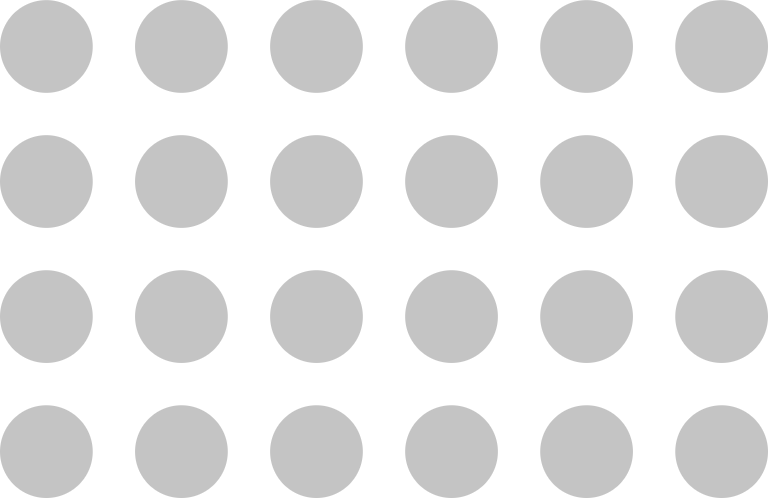
This pattern is drawn by a Shadertoy shader. Its source:

```glsl
const vec3 PAPER = vec3(1.0);
const vec3 DOT_GREY = vec3(0.77);
const float COLUMNS = 6.0;
const float PITCH = 0.17585; // centre spacing, in canvas widths

// Offset from the nearest centre of a square grid
vec2 gridOffset(vec2 p, float pitch) {
    return p - pitch * floor(p / pitch + 0.5);
}

float circleDistance(vec2 p, float radius) {
    return length(p) - radius;
}

// Coverage of a shape, smoothed over one pixel
float coverage(float dist, float pixel) {
    return clamp(0.5 - dist / pixel, 0.0, 1.0);
}

void mainImage(out vec4 fragColor, in vec2 fragCoord) {
    float pixel = 1.0 / iResolution.x;
    vec2 p = fragCoord * pixel;

    // The outer dots touch the canvas edges
    float radius = 0.5 * (1.0 - (COLUMNS - 1.0) * PITCH);
    vec2 offset = gridOffset(p - radius, PITCH);
    float dotMask = coverage(circleDistance(offset, radius), pixel);

    fragColor = vec4(mix(PAPER, DOT_GREY, dotMask), 1.0);
}
```
